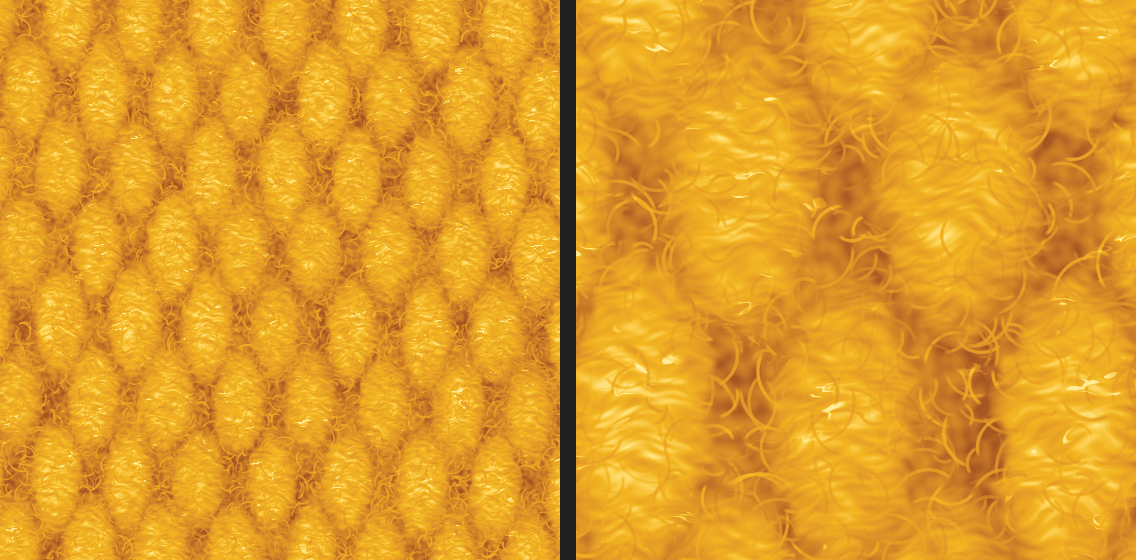
Left: the whole. Right: its middle third, enlarged.
Write a WebGL 2 fragment shader that draws this texture.

```glsl
#version 300 es
precision highp float;

uniform vec2 u_resolution;
out vec4 fragColor;

// Weave layout, in canvas units
const vec2 PITCH = vec2(0.131, 0.1372);
const vec2 ORIGIN = vec2(0.566, 0.551);
const float TILT = 0.027;
const vec2 BUMP_HALF = vec2(0.045, 0.091);
const float JITTER = 0.012;

// Body and gap brightness
const float CREST_TONE = 0.71;
const float RIM_TONE = 0.43;
const float GAP_TONE = 0.20;
const float SIDE_SHADE = 0.9;

// Yarn and loose fibres
const vec2 STRAND_FREQ = vec2(34.0, 130.0);
const float STRAND_CONTRAST = 0.30;
const float SPARKLE = 0.38;
const int CURL_LAYERS = 8;
const float CURL_FREQ = 30.0;
const float CURL_HALF_WIDTH = 0.0008;

// Tones from deep gap to glint
const int STOPS = 8;
const vec3 RAMP[STOPS] = vec3[STOPS](
  vec3(0.65, 0.34, 0.13), vec3(0.75, 0.44, 0.15),
  vec3(0.82, 0.52, 0.15), vec3(0.88, 0.59, 0.15),
  vec3(0.92, 0.65, 0.14), vec3(0.95, 0.71, 0.13),
  vec3(0.99, 0.82, 0.33), vec3(1.00, 0.93, 0.62));

vec2 hash2(vec2 p) {
  vec3 q = fract(p.xyx * vec3(0.1031, 0.1030, 0.0973));
  q += dot(q, q.yzx + 33.33);
  return fract((q.xx + q.yz) * q.zy);
}

float gradientAt(vec2 cell, vec2 offset) {
  float angle = 6.2832 * hash2(cell).x;
  return dot(vec2(cos(angle), sin(angle)), offset);
}

float gradientNoise(vec2 p) {
  vec2 i = floor(p), f = p - i;
  vec2 u = f * f * f * (f * (f * 6.0 - 15.0) + 10.0);
  vec2 e = vec2(1.0, 0.0);
  float low = mix(gradientAt(i, f), gradientAt(i + e, f - e), u.x);
  float high = mix(gradientAt(i + e.yx, f - e.yx), gradientAt(i + e.xx, f - e.xx), u.x);
  return mix(low, high, u.y);
}

// Nearest bump: xy = offset from its centre, z = edge distance (1 at rim), w = random id
vec4 nearestBump(vec2 p) {
  vec4 best = vec4(0.0, 0.0, 9.0, 0.0);
  float middleRow = floor(p.y / PITCH.y + 0.5);
  for (int k = -1; k <= 1; k++) {
    float row = middleRow + float(k);
    float shift = 0.5 * mod(row, 2.0);
    float column = floor(p.x / PITCH.x - shift + 0.5);
    vec2 random = hash2(vec2(column, row) + 57.0);
    vec2 q = p - vec2(column + shift, row) * PITCH - (random - 0.5) * JITTER;
    vec2 size = BUMP_HALF * mix(vec2(0.92), vec2(1.08), random.yx);
    vec2 r = abs(q) / size;
    float d = pow(r.x, 2.0) + pow(r.y, 1.9);
    if (d < best.z) best = vec4(q, d, random.x);
  }
  return best;
}

// Wrapped yarn: long thin noise, bowed around the bump
float strands(vec2 q, float id) {
  float warp = 0.011 * gradientNoise(q * 36.0 + id * 91.0);
  vec2 s = vec2(q.x, q.y + 4.0 * q.x * q.x + warp) * STRAND_FREQ + id * 173.0;
  float coarse = gradientNoise(s + vec2(0.0, 1.2 * s.x));
  float fine = gradientNoise(s * 1.8 - vec2(0.0, 1.5 * s.x));
  return coarse + 0.8 * fine;
}

// Scattered arcs of loose fibre laid over a tone
float layCurls(vec2 p, float tone, float opacity, float layer, float pixel) {
  vec2 g = p * CURL_FREQ + layer * vec2(17.37, 41.71);
  vec2 base = floor(g);
  for (int k = 0; k < 9; k++) {
    vec2 cell = base + vec2(k % 3 - 1, k / 3 - 1);
    vec2 a = hash2(cell + 11.0 * layer), b = hash2(cell + 211.0 + layer);
    vec2 v = g - cell - a;
    float reach = length(v);
    float ring = abs(reach - mix(0.2, 0.75, b.x)) / CURL_FREQ;
    float line = 1.0 - smoothstep(CURL_HALF_WIDTH - 0.5 * pixel, CURL_HALF_WIDTH + pixel, ring);
    float angle = 6.2832 * b.y;
    float facing = dot(v, vec2(cos(angle), sin(angle))) / max(reach, 0.001);
    float span = smoothstep(0.6, 0.8, facing);
    float shade = mix(0.20, 0.82, fract(a.x * 7.0 + b.x * 5.0));
    tone = mix(tone, shade, line * span * opacity);
  }
  return tone;
}

void main() {
  float pixel = 1.0 / min(u_resolution.x, u_resolution.y);
  vec2 p = gl_FragCoord.xy * pixel;
  float c = cos(TILT), s = sin(TILT);
  vec2 weave = mat2(c, s, -s, c) * (p - ORIGIN);
  vec4 bump = nearestBump(weave);

  // Fuzzy rim and domed body
  float edge = bump.z + 0.40 * gradientNoise(p * 65.0) + 0.30 * gradientNoise(p * 24.0);
  float cover = 1.0 - smoothstep(0.75, 1.3, edge);
  float yarn = strands(bump.xy, bump.w);
  float body = mix(CREST_TONE, RIM_TONE, smoothstep(0.15, 1.1, bump.z));
  body += STRAND_CONTRAST * yarn + 0.08 * (bump.w - 0.5) - SIDE_SHADE * bump.x;

  // Shadowed gaps with tangled fuzz
  float gap = GAP_TONE + 0.36 * gradientNoise(p * 18.0) + 0.30 * gradientNoise(p * 110.0);
  float tone = mix(gap, body, cover);
  for (int i = 0; i < CURL_LAYERS; i++)
    tone = layCurls(p, tone, mix(0.68, 0.32, cover), float(i), pixel);

  // Short glints along the strands
  float glint = smoothstep(0.25, 0.48, gradientNoise(weave * vec2(60.0, 170.0) + 1.5 * yarn));
  tone += SPARKLE * glint * smoothstep(0.0, 0.35, gradientNoise(p * 26.0 + 80.0)) * mix(0.6, 1.0, cover);

  vec3 color = RAMP[0];
  for (int i = 1; i < STOPS; i++)
    color = mix(color, RAMP[i], clamp(tone * float(STOPS - 1) - float(i - 1), 0.0, 1.0));
  fragColor = vec4(color, 1.0);
}
```
